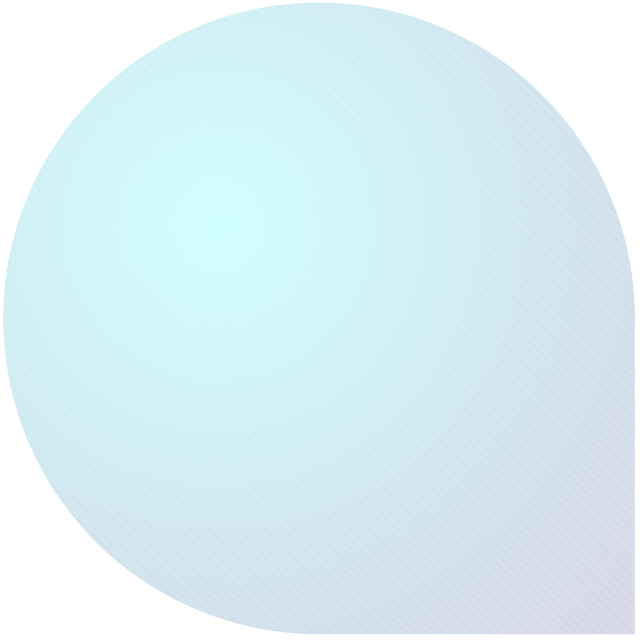
This background is drawn by a WebGL 2 fragment shader. Its source:

```glsl
#version 300 es
precision highp float;

uniform vec2 u_resolution;
out vec4 fragColor;

const vec3 PAPER = vec3(1.0);
const vec3 GLOW = vec3(0.815, 1.0, 1.0);
const vec3 AQUA = vec3(0.817, 0.937, 0.957);
const vec3 MIST = vec3(0.822, 0.870, 0.922);
const vec3 LILAC = vec3(0.842, 0.845, 0.910);

// Disc whose lower right quadrant is squared off to a point
float teardropDistance(vec2 p, float radius) {
    if (p.x > 0.0 && p.y < 0.0) {
        return max(p.x, -p.y) - radius;
    }
    return length(p) - radius;
}

// Coverage of a shape from its signed distance
float coverage(float dist, float pixel) {
    return 1.0 - smoothstep(-0.75 * pixel, 0.75 * pixel, dist);
}

// Radial ramp from the bright centre to the far corner
vec3 radialRamp(float d) {
    vec3 color = mix(GLOW, AQUA, clamp(d / 0.34, 0.0, 1.0));
    color = mix(color, MIST, clamp((d - 0.34) / 0.32, 0.0, 1.0));
    return mix(color, LILAC, clamp((d - 0.66) / 0.2, 0.0, 1.0));
}

// Thin parallel diagonal lines, softened by the pixel size
float diagonalStripes(vec2 uv, float period, float width, float pixel) {
    float across = (uv.x + uv.y) / period;
    float dist = abs(fract(across) - 0.5);
    float soft = pixel / period;
    return 1.0 - smoothstep(0.5 * width - soft, 0.5 * width + soft, dist);
}

void main() {
    vec2 uv = gl_FragCoord.xy / u_resolution;
    float pixel = 1.0 / min(u_resolution.x, u_resolution.y);

    // Glow and stripes inside the shape
    vec3 fill = radialRamp(distance(uv, vec2(0.341, 0.648)));
    float stripe = diagonalStripes(uv, 0.0147, 0.24, pixel);
    fill = mix(fill, PAPER, 0.14 * stripe);

    // Shape over the white ground
    float shape = teardropDistance(uv - vec2(0.4985, 0.5025), 0.4935);
    fragColor = vec4(mix(PAPER, fill, coverage(shape, pixel)), 1.0);
}
```
